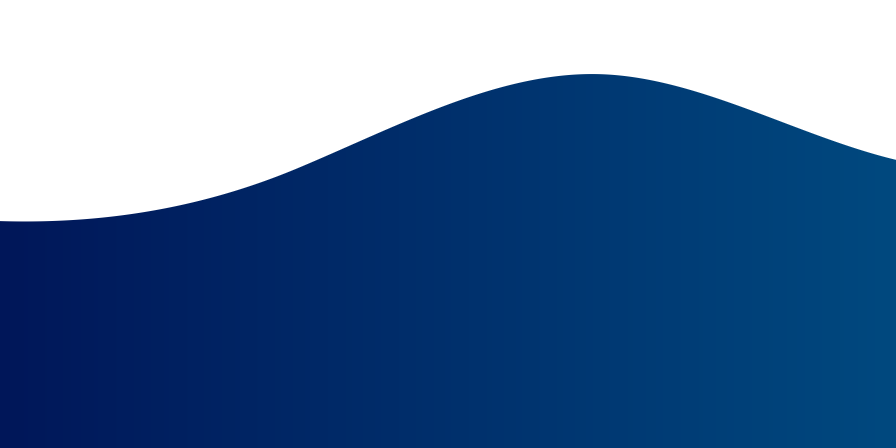
Give the GLSL for this background, as a Shadertoy shader.

```glsl
// A deep blue hill with a smooth wavy crest below a plain white sky.
// The crest is three cubic Hermite spans, equal in width; the fill is
// a horizontal gradient from navy to teal blue.

// Cubic through heights a, b with slopes da, db over one span, t in 0..1.
float hermite(float a, float da, float b, float db, float t) {
    float s = t * t * (3.0 - 2.0 * t);
    return mix(a, b, s) + t * (1.0 - t) * (da * (1.0 - t) - db * t);
}

// Height of the crest at x, both as shares of the canvas.
float crestHeight(float x) {
    float span = x * 3.0;
    if (span < 1.0) return hermite(0.5065, -0.02, 0.6255, 0.28, span);
    if (span < 2.0) return hermite(0.6255, 0.28, 0.8346, -0.013, span - 1.0);
    return hermite(0.8346, -0.013, 0.6432, -0.16, span - 2.0);
}

void mainImage(out vec4 fragColor, in vec2 fragCoord) {
    vec2 uv = fragCoord / iResolution.xy;

    // Distance to the crest in pixels, corrected for its tilt
    float crest = crestHeight(uv.x);
    float step1 = 1.0 / iResolution.x;
    float tilt = (crestHeight(uv.x + step1) - crest) * iResolution.y;
    float dist = (crest - uv.y) * iResolution.y / length(vec2(1.0, tilt));
    float hillMask = clamp(dist + 0.5, 0.0, 1.0);

    // Hill gradient over a white sky
    vec3 hill = mix(vec3(0.0, 0.086, 0.347), vec3(0.0, 0.285, 0.497), uv.x);
    fragColor = vec4(mix(vec3(1.0), hill, hillMask), 1.0);
}
```
